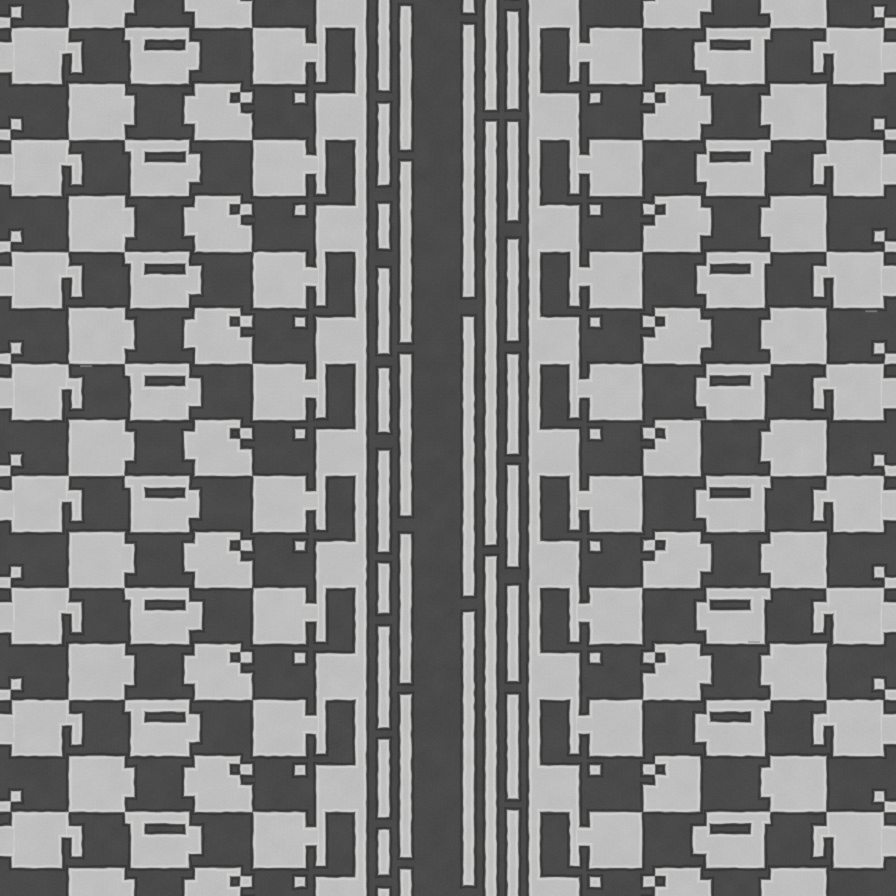
A Shadertoy shader for this pattern:

```glsl
// Woven-style band: a stepped checker border, mirrored about the middle, stacked
// in eight rows, around a dark strip with broken vertical bars. Shapes are unions
// and cuts of boxes in one distance field, shaded with a thin rim at each edge.

#define UNITS 768.0        // design units across the canvas
#define ROWS 8.0           // repeats down the canvas
#define ROW_START 24.0     // top of the first full row
#define AXIS 383.7         // mirror line
#define BAR_HALF 4.7       // half width of a vertical bar
#define RIM 1.7            // distance of the rim from an edge
#define WOBBLE 0.9         // unevenness of the edges
#define GRAIN 0.018        // surface grain
#define DARK vec3(0.29)
#define DARK_RIM vec3(0.215)
#define LIGHT vec3(0.75)
#define LIGHT_RIM vec3(0.81, 0.81, 0.80)

const float PITCH = UNITS / ROWS;

float hash(vec2 p) {
    return fract(sin(dot(p, vec2(127.1, 311.7))) * 43758.5453);
}

float noise(vec2 p) {
    vec2 i = floor(p), f = fract(p);
    f = f * f * (3.0 - 2.0 * f);
    return mix(mix(hash(i), hash(i + vec2(1, 0)), f.x),
               mix(hash(i + vec2(0, 1)), hash(i + vec2(1, 1)), f.x), f.y);
}

// Box from x0 to x1 and y0 to y1, repeated in every row
float box(vec2 p, float x0, float x1, float y0, float y1) {
    float dx = abs(p.x - 0.5 * (x0 + x1)) - 0.5 * (x1 - x0);
    float y = mod(p.y - 0.5 * (y0 + y1) + 0.5 * PITCH, PITCH) - 0.5 * PITCH;
    return max(dx, abs(y) - 0.5 * (y1 - y0));
}

float cut(float d, float hole) { return max(d, -hole); }

// Checker of stepped blocks; vary holds two random values for this row and side
float checker(vec2 p, vec2 vary) {
    // Outer block with hook, and its small squares
    float d = box(p, 10.0, 59.0, 0.0, 48.0);
    d = cut(d, box(p, 53.0, 66.0, 22.0, 52.0));
    d = min(d, box(p, 55.0, 70.0, 12.0, 22.0));
    d = min(d, box(p, 61.5, 70.0, 12.0, 38.0));
    d = min(d, box(p, -20.0, 14.0, 12.0, 38.0));
    d = min(d, box(p, 9.5, 18.0, 78.0, 87.0));
    d = min(d, box(p, -20.0, 9.0, 87.0, 96.0));

    // Block with a right step
    d = min(d, box(p, 59.0, 107.0, 48.0, 96.0));
    d = min(d, box(p, 100.0, 115.0, 58.0, 83.0));

    // Slotted block
    float slotted = min(box(p, 112.0, 162.0, 0.0, 48.0), box(p, 107.0, 162.0, 0.0, 10.0));
    slotted = min(slotted, box(p, 152.0, 170.0 + 4.0 * vary.x, 12.0, 36.0));
    slotted = cut(slotted, box(p, 124.0, 159.0, 10.0, 19.0));
    d = min(d, slotted);

    // Block with a chequered corner; the left step is sometimes absent
    float corner = box(p, 167.0, 216.0, 48.0, 96.0);
    if (vary.y > 0.2) corner = min(corner, box(p, 158.0, 175.0, 58.0, 82.0));
    corner = cut(corner, box(p, 206.0, 222.0, 40.0, 55.0));
    corner = cut(corner, box(p, 197.0, 206.0, 55.0, 64.0));
    corner = cut(corner, box(p, 206.0, 222.0, 64.0, 73.0));
    d = min(d, corner);

    // Inner block joined to the stepped edge strip
    d = min(d, box(p, 217.0, 262.0, 0.0, 48.0));
    d = min(d, box(p, 255.0, 275.0, 13.0, 29.0));
    d = min(d, box(p, 253.0, 261.5, 56.0, 64.0));
    d = min(d, box(p, 271.0, 279.0, -8.0, 46.0));
    d = min(d, box(p, 271.0, 314.0, 56.0, 96.0));
    return min(d, max(304.5 - p.x, p.x - 314.0));
}

// Vertical bar broken by gaps of uneven place and height
float bar(vec2 p, float x, float spacing, float phase, float jitter) {
    float k = floor((p.y - phase) / spacing + 0.5);
    float h = hash(vec2(x, k));
    float center = phase + spacing * (k + jitter * (h - 0.5));
    float gap = 5.0 + 4.5 * pow(hash(vec2(k, x)), 2.0);
    return max(abs(p.x - x) - BAR_HALF, gap - abs(p.y - center));
}

void mainImage(out vec4 fragColor, in vec2 fragCoord) {
    vec2 uv = fragCoord / iResolution.xy;
    vec2 p = UNITS * vec2(uv.x, 1.0 - uv.y);
    float blur = 0.3 + 0.6 * UNITS / min(iResolution.x, iResolution.y);

    // Mirrored border
    vec2 cell = vec2(step(AXIS, p.x), floor((p.y - ROW_START) / PITCH));
    vec2 vary = vec2(hash(cell + 3.0), hash(cell + 17.0));
    float d = checker(vec2(AXIS - abs(p.x - AXIS), p.y - ROW_START), vary);

    // Broken bars, two on the left and three on the right
    d = min(d, bar(p, 329.0, 77.0, 78.0, 0.4));
    d = min(d, bar(p, 347.8, 152.0, 143.0, 0.15));
    d = min(d, bar(p, 401.7, 250.0, 15.0, 0.03));
    d = min(d, bar(p, 420.8, 373.0, 99.0, 0.0));
    d = min(d, bar(p, 439.7, 98.0, 3.0, 0.06));
    d += WOBBLE * (noise(p * 0.17) - 0.5);

    // Flat tones with a rim on both sides of each edge
    float rim = exp(-pow((abs(d) - RIM) / 0.9, 2.0));
    vec3 color = mix(mix(DARK, DARK_RIM, rim), mix(LIGHT, LIGHT_RIM, rim),
                     smoothstep(blur, -blur, d));

    // Rare scratches, then grain
    vec2 patchId = floor(p / 48.0), local = mod(p, 48.0) - 24.0;
    vec2 mark = abs(local - 12.0 * (hash(patchId + 5.0) - 0.5)) - vec2(5.0, 0.8);
    float worn = step(0.97, hash(patchId)) * smoothstep(blur, -blur, max(mark.x, mark.y));
    color = mix(color, vec3(0.55), 0.7 * worn);
    color += GRAIN * (hash(floor(p)) + noise(p * 0.08) - 1.0);
    fragColor = vec4(color, 1.0);
}
```
